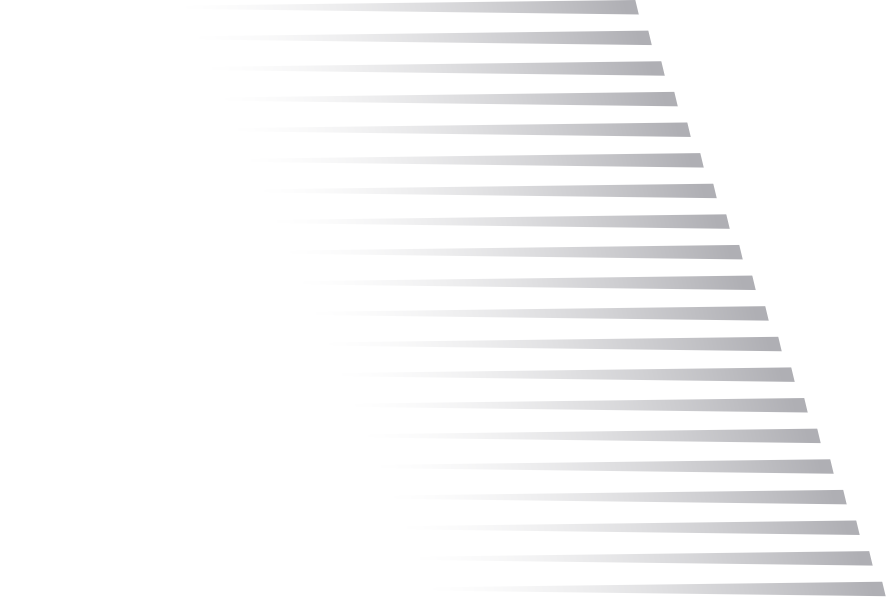
A WebGL 1 fragment shader for this background:

```glsl
precision highp float;
// Tapered grey bars on white, stepping right as they descend.
// One repeated bar is measured back from its slanted right end:
// it narrows and fades to white towards the left.
// All lengths are fractions of the canvas height.

#define PITCH 0.0512        // distance between bar centres
#define FIRST_CENTRE 0.0121 // depth of the top bar below the upper edge
#define FIRST_END 1.0653    // right end of the top bar
#define END_STEP 0.02173    // shift of the right end per bar
#define END_SLANT 0.24      // slope of each bar's cut end
#define BAR_LENGTH 0.78
#define HALF_THICK 0.0121   // half thickness at the right end
#define HALF_THIN 0.0025    // half thickness at the left tip
#define FADE_POWER 1.5
#define MAX_INK 0.97

uniform vec2 u_resolution;

const vec3 PAPER = vec3(1.0);
const vec3 INK = vec3(0.325, 0.325, 0.305); // amount removed from the paper

// Antialiased coverage of the side where the signed distance is negative
float coverage(float dist, float pixel) {
    return clamp(0.5 - dist / pixel, 0.0, 1.0);
}

void main() {
    float pixel = 1.0 / u_resolution.y;
    vec2 pos = gl_FragCoord.xy * pixel;
    float depth = 1.0 - pos.y;

    // Nearest bar and the offset from its centre line
    float bar = floor((depth - FIRST_CENTRE) / PITCH + 0.5);
    float offset = depth - FIRST_CENTRE - bar * PITCH;

    // Distance left of the slanted end, then the share of the bar's length
    float fromEnd = FIRST_END + bar * END_STEP + offset * END_SLANT - pos.x;
    float along = clamp(fromEnd / BAR_LENGTH, 0.0, 1.0);

    // Tapered silhouette
    float halfHeight = mix(HALF_THICK, HALF_THIN, along);
    float shape = coverage(abs(offset) - halfHeight, pixel)
                * coverage(-fromEnd, pixel);

    // Fade along the bar
    float ink = min(pow(1.0 - along, FADE_POWER), MAX_INK);
    gl_FragColor = vec4(PAPER - INK * ink * shape, 1.0);
}
```
